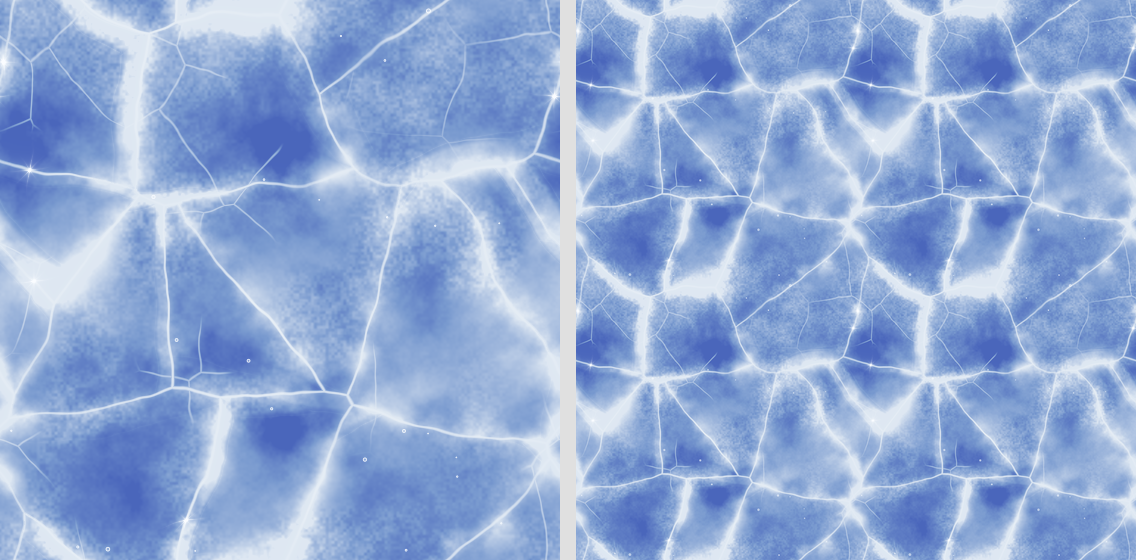
Left: one tile. Right: repeated 2 by 2.
Write a three.js fragment shader that draws this texture.

```glsl
// Cracked blue ice: warped, wrapping Voronoi borders give bright cracks, frosted
// halos and translucent sheets over cloudy layered noise. Fine grain, star glints
// on the cracks and trapped bubbles finish it. Every lattice repeats, so it tiles.
varying vec2 vUv;

struct Crack {
  float dist;   // distance to the nearest border
  vec2 toward;  // unit direction to that border
  float sheet;  // pale slab lying along one side of some borders
  float tone;   // random shade of the plate
};

float hash(vec2 p) {
  vec3 q = fract((p.xyx + 17.0) * vec3(0.1031, 0.1030, 0.0973));
  q += dot(q, q.yzx + 33.33);
  return fract((q.x + q.y) * q.z);
}

vec2 hash2(vec2 p) {
  return vec2(hash(p), hash(p + 57.3));
}

// Value noise with a whole number of cells across the canvas
float noise(vec2 p, float period, float seed) {
  vec2 cell = floor(p * period);
  vec2 f = fract(p * period);
  f = f * f * (3.0 - 2.0 * f);
  vec2 lo = mod(cell, period) + seed;
  vec2 hi = mod(cell + 1.0, period) + seed;
  return mix(mix(hash(lo), hash(vec2(hi.x, lo.y)), f.x),
             mix(hash(vec2(lo.x, hi.y)), hash(hi), f.x), f.y);
}

float fbm(vec2 p, float period, float seed) {
  float sum = 0.0, weight = 0.5;
  for (int i = 0; i < 6; i++) {
    sum += weight * noise(p, period, seed + float(i) * 11.7);
    period *= 2.0;
    weight *= 0.52;
  }
  return sum;
}

vec2 site(vec2 cell, vec2 cells, float seed) {
  return (cell + 0.5 + 0.84 * (hash2(mod(cell, cells) + seed) - 0.5)) / cells;
}

Crack crackAt(vec2 p, vec2 cells, float seed) {
  vec2 base = floor(p * cells), own = base, ownSite = p;
  float nearest = 9.0;
  for (int y = -2; y <= 2; y++) for (int x = -2; x <= 2; x++) {
    vec2 cell = base + vec2(x, y);
    vec2 s = site(cell, cells, seed);
    if (distance(s, p) < nearest) {
      nearest = distance(s, p);
      own = cell;
      ownSite = s;
    }
  }
  vec2 ownId = mod(own, cells);
  Crack c = Crack(9.0, vec2(0.0), 0.0, hash(ownId + seed + 31.0));
  for (int y = -2; y <= 2; y++) for (int x = -2; x <= 2; x++) {
    if (x == 0 && y == 0) continue;
    vec2 cell = own + vec2(x, y);
    vec2 s = site(cell, cells, seed);
    vec2 dir = normalize(s - ownSite);
    float d = dot(0.5 * (s + ownSite) - p, dir);
    if (d < c.dist) {
      c.dist = d;
      c.toward = dir;
    }
    vec2 pick = hash2(ownId * 8.0 + mod(cell, cells) + seed);
    float width = 0.018 + 0.04 * pick.y;
    float slab = 1.0 - smoothstep(width * 0.7, width, d);
    float rim = 0.4 * exp(-abs(d - width) / 0.002);
    c.sheet = max(c.sheet, smoothstep(0.5, 0.85, pick.x) * (slab + rim));
  }
  return c;
}

vec2 warp(vec2 p) {
  vec2 bend = vec2(noise(p, 5.0, 3.0), noise(p, 5.0, 41.0)) - 0.5;
  vec2 ripple = vec2(noise(p, 15.0, 7.0), noise(p, 15.0, 83.0)) - 0.5;
  vec2 chip = vec2(noise(p, 48.0, 9.0), noise(p, 48.0, 67.0)) - 0.5;
  return p + 0.07 * bend + 0.014 * ripple + 0.003 * chip;
}

// Eight-rayed glints, each moved onto the crack nearest to a random spot
float glints(vec2 p, vec2 cells, float seed) {
  float light = 0.0;
  for (int i = 0; i < 5; i++) {
    vec2 spot = hash2(vec2(float(i) * 3.0, 71.0));
    Crack c = crackAt(spot, cells, seed);
    vec2 d = p - spot - c.toward * c.dist;
    d -= floor(d + 0.5);
    vec2 a = abs(d), b = abs(vec2(d.x + d.y, d.x - d.y)) * 0.707;
    float r = length(d);
    light += 1.3 * exp(-min(a.x, a.y) / 0.0014 - r / 0.010);
    light += exp(-min(b.x, b.y) / 0.0014 - r / 0.007) + 0.3 * exp(-r / 0.008);
  }
  return min(light, 1.0);
}

// Sparse dots, the larger ones hollow
float bubbles(vec2 p) {
  vec2 id = mod(floor(p * 24.0), 24.0);
  vec2 center = 0.3 + 0.4 * hash2(id + 5.0);
  float r = length(fract(p * 24.0) - center) / 24.0;
  float size = mix(0.0015, 0.005, pow(hash(id + 19.0), 2.0));
  float disc = 1.0 - smoothstep(size - 0.001, size + 0.001, r);
  float hollow = 0.7 * (1.0 - smoothstep(size - 0.003, size - 0.001, r));
  return step(0.965, hash(id + 133.0)) * max(disc - hollow, 0.0);
}

void main() {
  vec2 plates = vec2(3.0, 4.0);
  vec2 p = warp(vUv);
  Crack crack = crackAt(p, plates, 23.0);
  Crack hair = crackAt(p, vec2(6.0, 5.0), 61.0);

  // Cloudy body with frost gathering along the cracks
  float rime = fbm(vUv, 10.0, 29.0);
  float frost = 0.21 + 1.5 * (fbm(p, 4.0, 13.0) - 0.49) + 0.14 * (crack.tone - 0.5);
  frost += exp(-crack.dist / 0.035) * (0.1 + 0.8 * smoothstep(0.25, 0.75, rime));
  frost += 0.3 * crack.sheet * (0.3 + rime);

  // Powdery grain, strongest in half-frosted patches
  float grain = 0.6 * noise(vUv, 190.0, 37.0) + 0.4 * noise(vUv, 96.0, 53.0) - 0.5;
  float patches = smoothstep(0.3, 0.7, noise(vUv, 7.0, 47.0));
  frost += grain * (0.06 + 0.3 * patches * smoothstep(0.1, 0.4, frost));

  // Bright crack lines and broken hairlines
  float line = 1.0 - smoothstep(0.0005, 0.004, crack.dist);
  line = line * (0.35 + 0.55 * noise(vUv, 9.0, 77.0)) + 0.2 * exp(-crack.dist / 0.008);
  float thread = 1.0 - smoothstep(0.0, 0.003, hair.dist);
  thread *= 0.55 * smoothstep(0.55, 0.75, noise(vUv, 6.0, 91.0));
  frost = mix(clamp(frost, 0.0, 0.95), 1.0, max(line, thread));

  vec3 deep = vec3(0.29, 0.40, 0.735);
  vec3 glacier = vec3(0.47, 0.60, 0.81);
  vec3 pale = vec3(0.90, 0.93, 0.96);
  vec3 color = mix(deep, glacier, min(frost / 0.3, 1.0));
  color = mix(color, pale, max(frost - 0.3, 0.0) / 0.7);
  float shine = max(glints(p, plates, 23.0), 0.8 * bubbles(vUv));
  gl_FragColor = vec4(mix(color, vec3(0.98, 0.99, 1.0), shine), 1.0);
}
```
